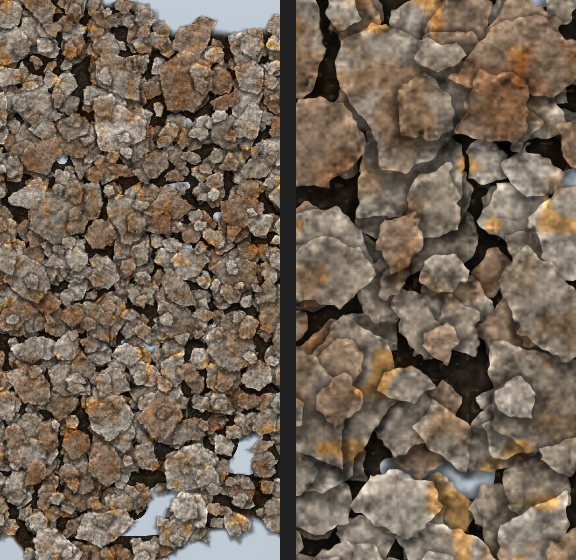
Left, the full canvas; right, a detail of the centre.
A Shadertoy shader for this texture:

```glsl
// A heap of crumbly brown flakes on pale blue-white paper.
// Layers of jittered, uneven polygons are stacked from back to front, each
// casting a soft shadow; grain, relief and amber specks are added on top.

float hash(vec2 p) {
    return fract(sin(dot(p, vec2(127.1, 311.7))) * 43758.5);
}

float noise(vec2 p) {
    vec2 i = floor(p), f = fract(p);
    f = f * f * (3.0 - 2.0 * f);
    return mix(mix(hash(i), hash(i + vec2(1, 0)), f.x),
               mix(hash(i + vec2(0, 1)), hash(i + vec2(1, 1)), f.x), f.y);
}

float fbm(vec2 p) {
    float sum = 0.0, amp = 0.5;
    for (int i = 0; i < 4; i++) {
        sum += amp * noise(p);
        p = mat2(1.6, 1.2, -1.2, 1.6) * p + 3.7;
        amp *= 0.5;
    }
    return sum;
}

// Distance to an uneven seven-sided chip of about unit radius
float chip(vec2 q, vec2 seed) {
    float d = -1.0;
    for (int i = 0; i < 7; i++) {
        float k = float(i);
        float a = (k + 0.7 * hash(seed + k)) * 0.8976;
        d = max(d, dot(q, vec2(cos(a), sin(a))) - mix(0.6, 1.0, hash(seed - k * 1.7)));
    }
    return d;
}

// Positive inside the heap, negative on bare paper and in small holes
float heap(vec2 p, float height) {
    float top = height + 0.02 - p.y - 0.13 * smoothstep(0.42, 0.6, p.x);
    float bottom = p.y + 0.03 - 0.14 * smoothstep(0.55, 0.75, p.x)
                 - 0.12 * smoothstep(0.12, 0.0, p.x);
    float hole = 0.5 * smoothstep(0.84, 0.92, noise(p * 9.0 + 4.0));
    return min(min(top, bottom) + 0.06 * (noise(p * 8.0) - 0.5), 0.3 - hole);
}

void mainImage(out vec4 fragColor, in vec2 fragCoord) {
    vec2 p = fragCoord / iResolution.x;
    float height = iResolution.y / iResolution.x;
    float aa = 0.9 / iResolution.x;

    // Ragged outlines: a coarse and a fine warp
    vec2 w = p + 0.022 * (vec2(fbm(p * 22.0), fbm(p * 22.0 + 31.0)) - 0.47)
               + 0.006 * (vec2(noise(p * 110.0), noise(p * 110.0 + 17.0)) - 0.5);

    // Paper and the dark depth of the heap
    float cover = smoothstep(0.0, 0.04, heap(p, height));
    vec3 paper = vec3(0.75, 0.79, 0.83) + 0.02 * (noise(p * 5.0) - 0.5);
    vec3 col = mix(paper, vec3(0.15, 0.125, 0.095), cover);
    float crumbly = 0.5;

    // Cell size and share of filled cells, back to front
    float size[8] = float[8](0.075, 0.12, 0.09, 0.19, 0.13, 0.23, 0.11, 0.065);
    float share[8] = float[8](1.0, 1.0, 0.8, 0.75, 0.5, 0.6, 0.32, 0.25);

    for (int layer = 0; layer < 8; layer++) {
        float s = size[layer];
        vec2 shift = vec2(0.37, 0.61) * float(layer);
        vec2 cell = floor(w / s + shift);
        for (int n = 0; n < 9; n++) {
            vec2 id = cell + vec2(n % 3 - 1, n / 3 - 1);
            vec2 seed = id + 19.3 * float(layer);
            vec2 jitter = vec2(hash(seed + 0.3), hash(seed + 5.1));
            vec2 c = (id - shift + 0.2 + 0.6 * jitter) * s;
            if (hash(seed + 8.7) > share[layer] || heap(c, height) < 0.0) continue;

            // Place, turn and flatten the chip
            float r = s * mix(0.36, 0.58, hash(seed + 2.9));
            vec2 v = w - c;
            if (length(v) > 1.5 * r + 0.03) continue;
            float turn = 6.283 * hash(seed + 3.3);
            vec2 q = mat2(cos(turn), sin(turn), -sin(turn), cos(turn)) * v / r;
            q.y *= mix(1.0, 1.6, hash(seed + 6.4));
            float d = chip(q, seed) * r;

            // Contact shadow, longer below the chip
            float fall = d + 0.12 * v.y;
            col *= 1.0 - 0.5 * smoothstep(0.018, -0.004, fall);

            // Face colour, tilt towards the light and pale crumbly rim
            vec3 face = mix(vec3(0.45, 0.405, 0.35), vec3(0.62, 0.585, 0.54), hash(seed + 7.2));
            face = mix(face, vec3(0.47, 0.38, 0.30), 0.8 * step(0.76, hash(seed + 9.9)));
            vec2 tilt = vec2(hash(seed + 1.4) - 0.6, 0.7);
            face *= 1.0 + 0.15 * dot(v / r, tilt);
            float rim = smoothstep(-0.018, -0.002, d);
            face *= 1.0 + 0.10 * rim;

            float inside = smoothstep(aa, -aa, d);
            col = mix(col, face, inside);
            crumbly = mix(crumbly, rim, inside);
            cover = max(cover, inside);
        }
    }

    // Flake surface: relief lit from above, cracks, grain and specks
    float relief = fbm(p * 48.0) - fbm(p * 48.0 + vec2(-0.2, 0.55));
    float mottle = fbm(p * 17.0 + 9.0) - 0.47;
    float crack = smoothstep(0.07, 0.0, abs(noise(w * 34.0) - 0.5));
    float grain = 0.55 * noise(p * 135.0) + 0.45 * noise(p * 240.0 + 7.0) - 0.5;
    float shade = 1.0 + 0.75 * relief + 0.45 * mottle - 0.12 * crack
                + grain * mix(0.6, 0.95, crumbly);
    vec3 flake = col * shade;
    flake = mix(flake, flake * vec3(1.06, 0.93, 0.80), smoothstep(0.0, 0.2, -mottle));
    float amber = smoothstep(0.80, 0.92, noise(p * 30.0 + 50.0));
    flake = mix(flake, flake * vec3(1.18, 0.98, 0.68), amber);
    float speck = smoothstep(0.74, 0.9, noise(p * 160.0 + 80.0));
    flake += speck * vec3(0.12, 0.11, 0.085) * mix(0.4, 1.0, crumbly);

    fragColor = vec4(clamp(mix(col, flake, cover), 0.0, 1.0), 1.0);
}
```
